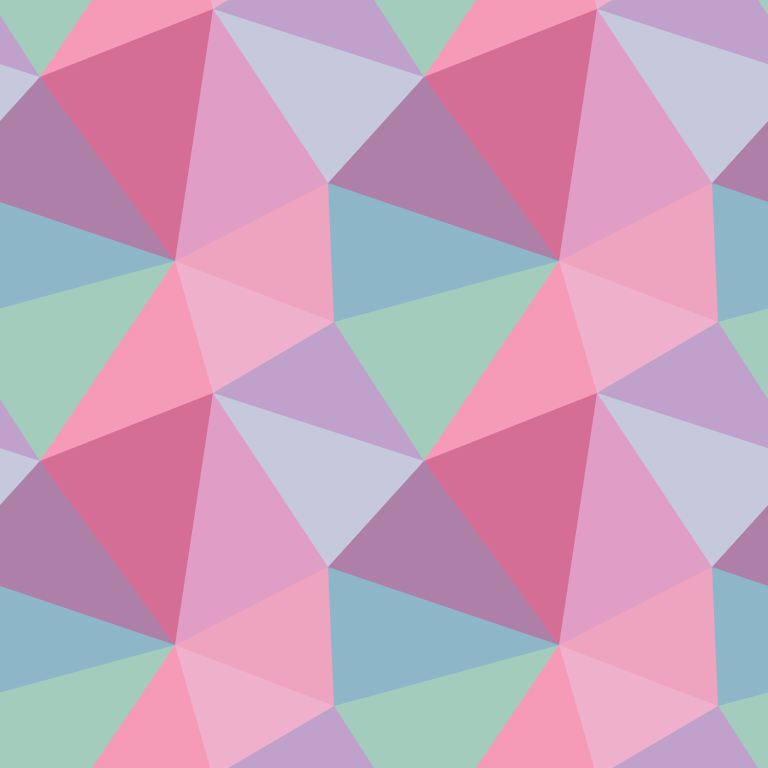
A Shadertoy shader for this pattern:

```glsl
// Seamless low-poly mosaic: ten flat pastel triangles per cell, in a 2 by 2 grid.

const float REPEATS = 2.0;
const int FACETS = 10;

// Five mesh points of the unit cell.
const vec2 A = vec2(0.104, 0.7995);
const vec2 B = vec2(0.5547, 0.9766);
const vec2 C = vec2(0.8542, 0.5234);
const vec2 D = vec2(0.4557, 0.3203);
const vec2 E = vec2(0.8698, 0.1615);
const vec2 RIGHT = vec2(1.0, 0.0);
const vec2 UP = vec2(0.0, 1.0);

// The same points plus the copies that close facets across cell borders.
const vec2 POINTS[10] = vec2[10](
    A, B, C, D, E,
    A + RIGHT, D + RIGHT, A + RIGHT - UP, B - UP, A - UP);

// Corner indices of each facet.
const ivec3 CORNERS[FACETS] = ivec3[FACETS](
    ivec3(0, 1, 3), ivec3(1, 2, 3), ivec3(1, 2, 5), ivec3(5, 2, 6),
    ivec3(2, 6, 4), ivec3(2, 3, 4), ivec3(4, 6, 7), ivec3(3, 4, 8),
    ivec3(3, 8, 9), ivec3(4, 8, 7));

const vec3 COLOURS[FACETS] = vec3[FACETS](
    vec3(0.835, 0.431, 0.580),  // deep rose
    vec3(0.878, 0.616, 0.776),  // orchid
    vec3(0.776, 0.788, 0.863),  // pale lavender
    vec3(0.682, 0.502, 0.655),  // mauve
    vec3(0.553, 0.714, 0.788),  // blue
    vec3(0.933, 0.639, 0.749),  // pink
    vec3(0.639, 0.800, 0.737),  // mint
    vec3(0.933, 0.690, 0.792),  // blush
    vec3(0.961, 0.608, 0.718),  // bright pink
    vec3(0.749, 0.631, 0.800)); // lilac

float cross2(vec2 u, vec2 v) {
    return u.x * v.y - u.y * v.x;
}

// Signed distance to the line a-b, positive on its right side.
float lineDistance(vec2 p, vec2 a, vec2 b) {
    return cross2(p - a, normalize(b - a));
}

// Triangle distance, negative inside, for either winding.
float triangleDistance(vec2 p, vec2 a, vec2 b, vec2 c) {
    float winding = sign(cross2(b - a, c - a));
    return max(winding * lineDistance(p, a, b),
           max(winding * lineDistance(p, b, c),
               winding * lineDistance(p, c, a)));
}

// Moves p to its periodic copy nearest to the centre.
vec2 wrapNear(vec2 p, vec2 centre) {
    return p - floor(p - centre + 0.5);
}

// Coverage-weighted mean of the facets, so shared edges leave no gaps.
vec3 mosaic(vec2 p, float pixel) {
    vec4 total = vec4(0.0);
    for (int i = 0; i < FACETS; i++) {
        vec2 a = POINTS[CORNERS[i].x];
        vec2 b = POINTS[CORNERS[i].y];
        vec2 c = POINTS[CORNERS[i].z];
        vec2 q = wrapNear(p, (a + b + c) / 3.0);
        float coverage = clamp(0.5 - triangleDistance(q, a, b, c) / pixel, 0.0, 1.0);
        total += coverage * vec4(COLOURS[i], 1.0);
    }
    return total.rgb / max(total.a, 0.001);
}

void mainImage(out vec4 fragColor, in vec2 fragCoord) {
    vec2 p = REPEATS * fragCoord / iResolution.xy;
    float pixel = REPEATS / min(iResolution.x, iResolution.y);
    fragColor = vec4(mosaic(p, pixel), 1.0);
}
```
